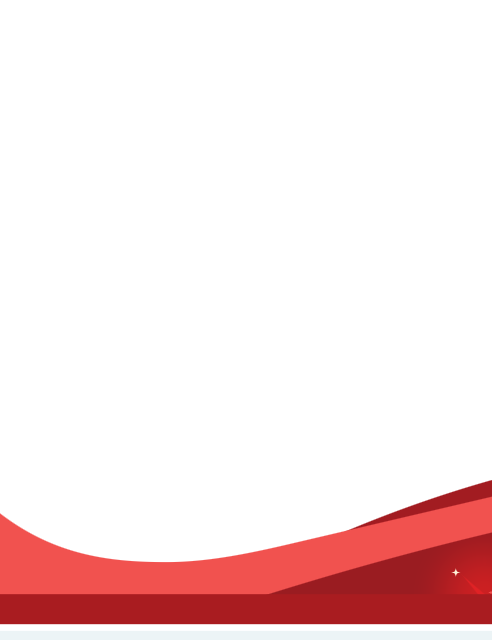
Reproduce this background procedurally as a Shadertoy shader.

```glsl
const vec3 PAPER = vec3(1.0);
const vec3 CORAL = vec3(0.945, 0.320, 0.310);
const vec3 BAR_RED = vec3(0.663, 0.110, 0.125);
const vec3 RIBBON_RED = vec3(0.635, 0.110, 0.130);
const vec3 DEEP_RED = vec3(0.605, 0.108, 0.128);
const vec3 GLOW_RED = vec3(0.800, 0.125, 0.135);
const vec3 SHARD_RED = vec3(0.880, 0.135, 0.145);
const vec3 SPARK_CREAM = vec3(1.0, 0.95, 0.85);
const vec3 FOOTER_BLUE = vec3(0.925, 0.957, 0.965);

const float BAR_TOP = 0.0716;
const float BAR_BOTTOM = 0.0247;
const float FOOTER_TOP = 0.0143;
const vec2 WAVE_START = vec2(0.0, 0.1979);
const vec2 WAVE_LOW = vec2(0.338, 0.1217);
const vec2 WAVE_JOIN = vec2(0.5912, 0.1504);
const float START_SLOPE = -0.59;
const float RISE_SLOPE = 0.18;
const vec2 GLOW_CENTER = vec2(0.985, 0.072);
const float GLOW_RADIUS = 0.115;
const vec2 SHARD_TIP = vec2(0.9426, 0.0990);
const vec2 SPARK_CENTER = vec2(0.9265, 0.1055);
const vec2 SPARK_SIZE = vec2(0.0062, 0.0098);
const vec2 GLINT_CENTER = vec2(0.998, 0.0742);

// Smooth coverage where the signed value is positive
float cover(float d) {
    return clamp(0.5 + d / max(fwidth(d), 1e-6), 0.0, 1.0);
}

// Cubic through two points with given end slopes
float hermite(vec2 a, vec2 b, float slopeA, float slopeB, float x) {
    float t = (x - a.x) / (b.x - a.x);
    float s = 1.0 - t;
    return mix(a.y, b.y, t * t * (3.0 - 2.0 * t))
         + (b.x - a.x) * t * s * (slopeA * s - slopeB * t);
}

// Line between two points, bowed upward by the given amount
float bowedLine(vec2 a, vec2 b, float bow, float x) {
    float t = (x - a.x) / (b.x - a.x);
    return mix(a.y, b.y, t) + bow * t * (1.0 - t);
}

// Top of the coral wave: a falling curve, a rising curve, a straight tail
float waveTop(float x) {
    if (x < WAVE_LOW.x)
        return hermite(WAVE_START, WAVE_LOW, START_SLOPE, 0.0, x);
    if (x < WAVE_JOIN.x)
        return hermite(WAVE_LOW, WAVE_JOIN, 0.0, RISE_SLOPE, x);
    return WAVE_JOIN.y + RISE_SLOPE * (x - WAVE_JOIN.x);
}

// Four-pointed spark with concave sides
float spark(vec2 q, vec2 size) {
    vec2 r = sqrt(abs(q) / size);
    return 1.0 - smoothstep(0.75, 1.2, r.x + r.y);
}

void mainImage(out vec4 fragColor, in vec2 fragCoord) {
    vec2 uv = fragCoord / iResolution.xy;
    vec2 scale = vec2(iResolution.x / iResolution.y, 1.0);
    vec3 color = PAPER;

    // Rear ribbon and coral wave
    float ribbonTop = bowedLine(vec2(0.701, 0.1693), vec2(1.0, 0.25), 0.016, uv.x);
    color = mix(color, RIBBON_RED, cover(ribbonTop - uv.y));
    color = mix(color, CORAL, cover(waveTop(uv.x) - uv.y));

    // Dark corner with its glow
    float cornerTop = bowedLine(vec2(0.5456, BAR_TOP), vec2(1.0, 0.168), 0.013, uv.x);
    float glowDistance = length((uv - GLOW_CENTER) * scale);
    float glow = 1.0 - smoothstep(0.0, GLOW_RADIUS, glowDistance);
    vec3 corner = mix(DEEP_RED, GLOW_RED, glow);

    // Slanted shard and sparks
    vec2 fall = (uv - SHARD_TIP) * scale * vec2(1.0, -1.0);
    float shard = cover(fall.x - 0.81 * fall.y) * cover(1.19 * fall.y - fall.x);
    corner = mix(corner, SHARD_RED, shard);
    corner = mix(corner, SPARK_CREAM, spark((uv - SPARK_CENTER) * scale, SPARK_SIZE));
    corner = mix(corner, CORAL, spark((uv - GLINT_CENTER) * scale, SPARK_SIZE * 0.6));
    color = mix(color, corner, cover(cornerTop - uv.y));

    // Flat bands along the foot
    color = mix(color, BAR_RED, cover(BAR_TOP - uv.y));
    color = mix(color, PAPER, cover(BAR_BOTTOM - uv.y));
    color = mix(color, FOOTER_BLUE, cover(FOOTER_TOP - uv.y));

    fragColor = vec4(color, 1.0);
}
```
